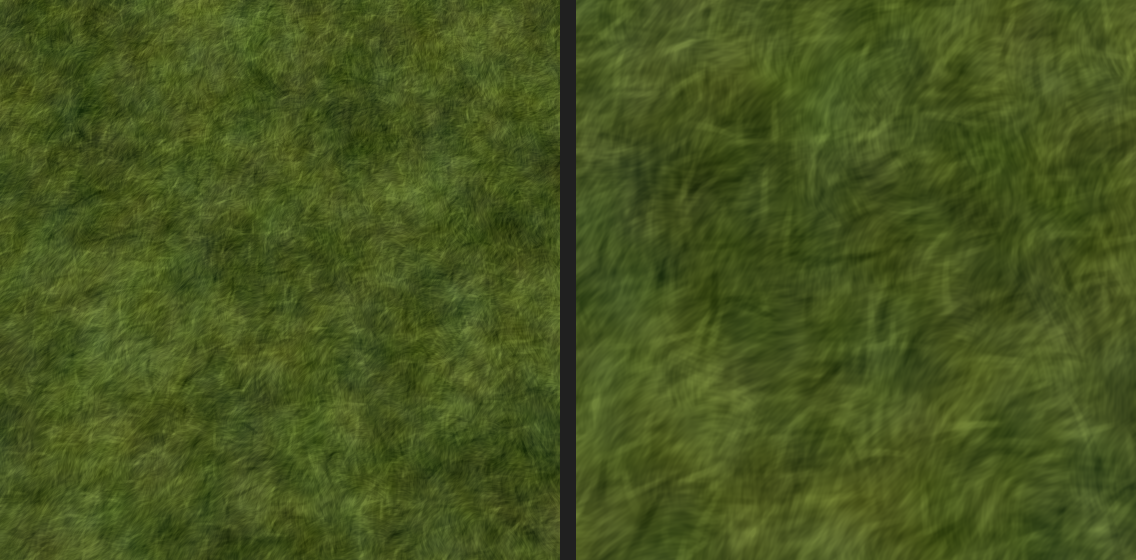
Left, the full canvas; right, a detail of the centre.
Give the GLSL for this texture, as a Shadertoy shader.

```glsl
// Windblown meadow grass seen from a slope: overlapping tufts of streaked gradient
// noise, each with its own lean, under a scatter of single blades. Broad noise
// gives sunlit crests and shaded hollows; the grass gets finer towards the top.

#define LEAN 0.85          // mean blade direction in radians
#define LEAN_SPREAD 1.5    // variation of that direction
#define PERSPECTIVE 0.7    // how much finer the grass is at the top
#define TUFTS 15.0         // large tufts across the canvas
#define STREAKS 6.5        // blades across one tuft
#define BLADE_CELLS 27.0   // grid of the single blades
#define CLUMP_CONTRAST 0.46
#define TUFT_CONTRAST 0.33
#define BLADE_CONTRAST 0.36
#define SHADE_COLOR vec3(0.165, 0.222, 0.062)
#define GRASS_COLOR vec3(0.270, 0.328, 0.116)
#define TIP_COLOR vec3(0.385, 0.452, 0.186)

vec2 hash2(vec2 p) {
    vec3 h = fract(p.xyx * vec3(0.1031, 0.1030, 0.0973));
    h += dot(h, h.yzx + 33.33);
    return fract((h.xx + h.yz) * h.zy);
}

float gradientDot(vec2 corner, vec2 offset) {
    float angle = 6.2832 * hash2(corner).x;
    return dot(vec2(cos(angle), sin(angle)), offset);
}

float gradientNoise(vec2 p) {
    vec2 i = floor(p), f = p - i;
    vec2 u = f * f * f * (f * (f * 6.0 - 15.0) + 10.0);
    vec2 e = vec2(1.0, 0.0);
    float low = mix(gradientDot(i, f), gradientDot(i + e, f - e), u.x);
    float high = mix(gradientDot(i + e.yx, f - e.yx), gradientDot(i + 1.0, f - 1.0), u.x);
    return mix(low, high, u.y);
}

// Lean shared by neighbours, plus a random part for each tuft or blade
vec2 leanDirection(vec2 root, float random) {
    float angle = LEAN + LEAN_SPREAD * (0.8 * gradientNoise(root * 6.0 + 70.0) + 1.1 * (random - 0.5));
    return vec2(cos(angle), sin(angle));
}

// Blended tufts of curved streaks, dark at the base and lighter at the tips
float tuftLayer(vec2 ground, float cells, float seed) {
    vec2 p = ground * cells, cell = floor(p);
    float sum = 0.0, power = 0.015;
    for (int y = -1; y <= 1; y++)
    for (int x = -1; x <= 1; x++) {
        vec2 id = cell + vec2(x, y);
        vec2 random = hash2(id + seed);
        vec2 d = p - id - random;
        float weight = max(0.0, 1.0 - dot(d, d));
        weight *= weight;
        vec2 dir = leanDirection(id / cells, hash2(id + seed + 31.0).x);
        float along = dot(d, dir);
        float across = dot(d, vec2(-dir.y, dir.x)) + (random.x - 0.3) * 0.6 * along * along;
        vec2 strand = vec2(across * STREAKS, along * 2.0) + random * 57.0 + 100.0;
        float streak = gradientNoise(strand) + 0.6 * gradientNoise(strand * vec2(2.1, 1.8));
        sum += weight * (streak + 0.4 * along + 0.4 * (random.y - 0.5));
        power += weight * weight;
    }
    return sum / sqrt(power);
}

// Scattered tapering blades laid over the tone beneath
float addBlades(float tone, vec2 ground, float seed) {
    vec2 p = ground * BLADE_CELLS + seed * 0.37, cell = floor(p);
    for (int y = -1; y <= 1; y++)
    for (int x = -1; x <= 1; x++) {
        vec2 id = cell + vec2(x, y);
        vec2 random = hash2(id + seed);
        vec2 d = p - id - random;
        vec2 dir = leanDirection(id / BLADE_CELLS, random.x);
        float along = dot(d, dir);
        float across = abs(dot(d, vec2(-dir.y, dir.x)) + (random.y - 0.3) * 0.35 * along * along);
        float width = 0.125 * (1.0 - 0.5 * along);
        float cover = smoothstep(width, width * 0.25, across) * smoothstep(0.85, 0.2, abs(along));
        float light = hash2(id + seed + 11.0).y - 0.45;
        tone += cover * BLADE_CONTRAST * light * (1.3 + 0.6 * along);
    }
    return tone;
}

void mainImage(out vec4 fragColor, in vec2 fragCoord) {
    vec2 uv = fragCoord / iResolution.y;
    vec2 ground = vec2((uv.x - 0.5) * (1.0 + PERSPECTIVE * uv.y),
                       uv.y + 0.5 * PERSPECTIVE * uv.y * uv.y) + 4.0;

    // Crests and hollows, stretched along a gentle slope, broken into small clumps
    vec2 slope = vec2(ground.x + 0.35 * ground.y, 1.5 * ground.y - 0.5 * ground.x);
    slope += 0.05 * vec2(gradientNoise(ground * 11.0), gradientNoise(ground * 11.0 + 40.0));
    float clump = gradientNoise(slope * 2.6 + 3.0) + 0.7 * gradientNoise(slope * 6.0 + 20.0)
                + 0.6 * gradientNoise(slope * 12.0 + 50.0) + 0.5 * gradientNoise(slope * 24.0 + 80.0);

    // Coarse and fine tufts, then single blades
    float tone = 0.51 + CLUMP_CONTRAST * clump;
    tone += TUFT_CONTRAST * tuftLayer(ground, TUFTS, 5.0);
    tone += 0.9 * TUFT_CONTRAST * tuftLayer(ground + 0.41, TUFTS * 1.9, 83.0);
    for (int i = 0; i < 4; i++) tone = addBlades(tone, ground, 17.0 + 29.0 * float(i));
    tone = clamp(tone, -0.3, 1.25);

    // Tone to colour, with patches of cooler and paler grass
    vec3 color = tone < 0.5 ? mix(SHADE_COLOR, GRASS_COLOR, tone * 2.0)
                            : mix(GRASS_COLOR, TIP_COLOR, tone * 2.0 - 1.0);
    float cool = gradientNoise(ground * 6.0 + 90.0) + 0.6 * gradientNoise(ground * 18.0);
    float pale = gradientNoise(ground * 8.0 + 130.0) + 0.6 * gradientNoise(ground * 30.0 + 9.0);
    color += cool * vec3(-0.026, 0.004, 0.006) + pale * vec3(0.005, -0.002, 0.038);
    fragColor = vec4(clamp(color, 0.0, 1.0), 1.0);
}
```
